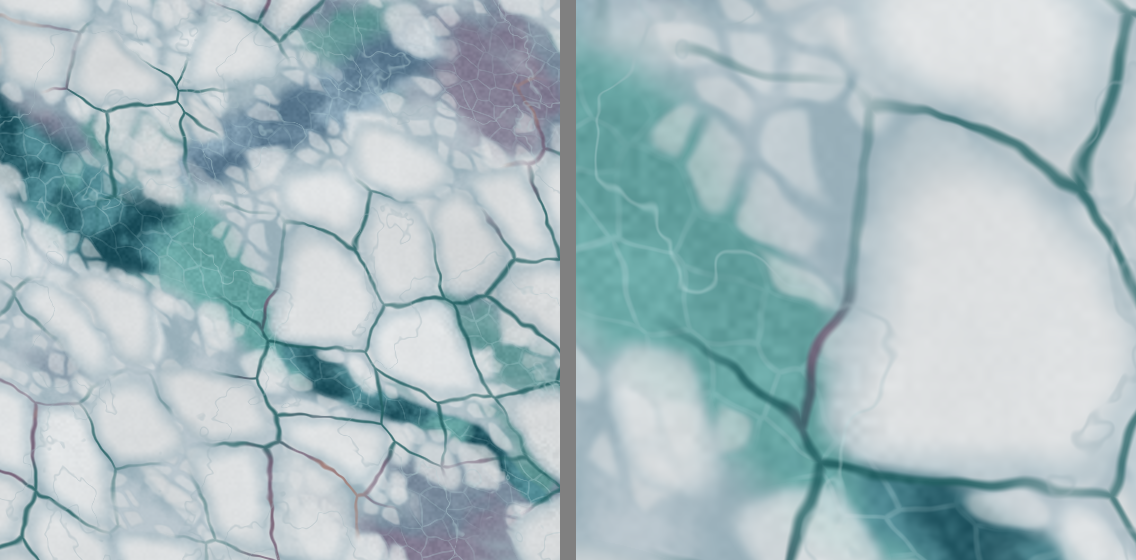
Left: the whole. Right: its middle third, enlarged.
Give the GLSL for this texture, as a three.js fragment shader.

```glsl
// Polished marble: rounded white stones of three sizes set in blue-grey matrix.
// A teal seam falls across the slab, a blue band rises above it, and thin veins
// follow the stone borders. Smoothed Voronoi cells give stones, fbm the tints.
varying vec2 vUv;

float hash(vec2 p) {
  return fract(sin(dot(p, vec2(127.1, 311.7))) * 43758.5453);
}

vec2 hash2(vec2 p) {
  return vec2(hash(p), hash(p + 37.3));
}

float noise(vec2 p) {
  vec2 i = floor(p), f = fract(p);
  f = f * f * (3.0 - 2.0 * f);
  return mix(mix(hash(i), hash(i + vec2(1.0, 0.0)), f.x),
             mix(hash(i + vec2(0.0, 1.0)), hash(i + 1.0), f.x), f.y);
}

float fbm(vec2 p) {
  float sum = 0.0, amp = 0.5;
  for (int i = 0; i < 5; i++) {
    sum += amp * noise(p);
    p = mat2(1.6, 1.2, -1.2, 1.6) * p + 7.7;
    amp *= 0.5;
  }
  return sum / 0.97;
}

// Strength of the matrix: x teal seam, y blue band, z scattered drifts
vec3 seams(vec2 p) {
  float bend = 0.76 - 0.68 * p.x - 0.03 * sin(13.0 * p.x);
  float d = (p.y - bend) / mix(0.085, 0.024, smoothstep(0.3, 0.75, p.x));
  float b = (p.y - 0.5 - 0.55 * p.x) / 0.06;
  float reach = smoothstep(0.25, 0.4, p.x) * (1.0 - smoothstep(0.66, 0.86, p.x));
  vec2 flow = vec2(dot(p, vec2(0.93, -0.37)) * 3.0, dot(p, vec2(0.37, 0.93)) * 6.5);
  return vec3(exp(-d * d), exp(-b * b) * reach,
              0.85 * smoothstep(0.5, 0.74, fbm(flow + 3.1)));
}

float strongest(vec3 s) {
  return max(s.x, max(s.y, s.z));
}

// Cell borders: x rounded distance, y sharp distance, zw cell centre
vec4 stones(vec2 p) {
  vec2 base = floor(p), f = fract(p), nearCell, nearVec;
  float best = 8.0;
  for (int y = -1; y <= 1; y++)
  for (int x = -1; x <= 1; x++) {
    vec2 g = vec2(float(x), float(y));
    vec2 r = g + 0.1 + 0.8 * hash2(base + g) - f;
    if (dot(r, r) < best) { best = dot(r, r); nearCell = g; nearVec = r; }
  }
  float total = 0.0, sharp = 8.0;
  for (int y = -2; y <= 2; y++)
  for (int x = -2; x <= 2; x++) {
    vec2 g = nearCell + vec2(float(x), float(y));
    vec2 r = g + 0.1 + 0.8 * hash2(base + g) - f;
    vec2 apart = r - nearVec;
    if (dot(apart, apart) > 0.0001) {
      float d = dot(0.5 * (r + nearVec), normalize(apart));
      total += exp(-14.0 * d);
      sharp = min(sharp, d);
    }
  }
  return vec4(-log(total) / 14.0, sharp, p + nearVec);
}

void main() {
  vec2 p = vUv;
  vec2 q = p + 0.07 * (vec2(fbm(p * 5.0), fbm(p * 5.0 + 19.0)) - 0.5)
             + 0.006 * (vec2(noise(p * 45.0), noise(p * 45.0 + 8.0)) - 0.5);
  vec3 s = seams(q);
  float depth = strongest(s);
  float mottle = fbm(q * 16.0 + 5.0);
  float tint = fbm(q * 3.5 + 41.0);

  // Matrix colours
  vec3 teal = mix(vec3(0.10, 0.30, 0.35), vec3(0.32, 0.55, 0.59), smoothstep(0.3, 0.7, mottle));
  teal = mix(teal, vec3(0.45, 0.70, 0.68), 0.8 * smoothstep(0.52, 0.62, fbm(q * 5.0 + 13.0)));
  vec3 blue = mix(vec3(0.34, 0.46, 0.55), vec3(0.57, 0.68, 0.75), smoothstep(0.3, 0.7, mottle));
  vec3 drift = mix(vec3(0.30, 0.55, 0.54), vec3(0.43, 0.50, 0.58), smoothstep(0.4, 0.5, tint));
  drift = mix(drift, vec3(0.47, 0.43, 0.53), smoothstep(0.55, 0.65, tint));
  vec3 col = mix(vec3(0.60, 0.69, 0.73), vec3(0.73, 0.78, 0.81), smoothstep(0.3, 0.7, mottle));
  col = mix(col, drift, s.z);
  col = mix(col, blue, smoothstep(0.1, 0.7, s.y));
  col = mix(col, teal, smoothstep(0.1, 0.6, s.x));

  // Stones, from small to large; seams push the larger ones out
  vec4 cell;
  for (int i = 0; i < 3; i++) {
    float size = float(i) * 0.5;
    float scale = 30.0 * pow(0.235, size);
    cell = stones(vec2(q.x * 0.88, q.y + 0.3 * q.x) * scale + size * 17.0);
    vec2 centre = (cell.zw - size * 17.0) / scale;
    centre.x /= 0.88;
    centre.y -= 0.3 * centre.x;
    float limit = mix(0.62, 0.34, size);
    float present = 1.0 - smoothstep(limit - 0.08, limit + 0.08, strongest(seams(centre)));
    present *= step(hash(floor(cell.zw) + 5.5), mix(0.6, 0.82, size));
    float mask = present * smoothstep(-0.03, mix(0.16, 0.08, size), cell.x);
    vec3 stone = mix(vec3(0.69, 0.76, 0.79), vec3(0.87, 0.88, 0.885), smoothstep(-0.02, 0.22, cell.x));
    stone += 0.07 * (fbm(q * 9.0 + 27.0) - 0.5) + 0.04 * (hash(floor(cell.zw)) - 0.6);
    col = mix(col, stone, mask * mix(0.55, 0.96, size));
    // White crackle in the dark matrix
    if (i == 0) {
      float crack = 1.0 - smoothstep(0.015, 0.07, cell.y);
      col = mix(col, vec3(0.70, 0.82, 0.84), 0.4 * crack * smoothstep(0.4, 0.8, depth) * mottle);
    }
  }

  // Coloured veins along the borders of the large stones
  vec3 veinTint = mix(vec3(0.14, 0.38, 0.39), vec3(0.42, 0.33, 0.43), smoothstep(0.48, 0.56, tint));
  veinTint = mix(veinTint, vec3(0.66, 0.49, 0.44), smoothstep(0.6, 0.68, tint));
  float vein = 1.0 - smoothstep(0.004, 0.012 + 0.045 * mottle, cell.y);
  col = mix(col, veinTint, 0.85 * vein * smoothstep(0.42, 0.66, fbm(q * 4.0 + 63.0)));

  // Fine hairlines, cloudy shade and mineral grain
  float hair = 1.0 - smoothstep(0.0, 0.012, abs(fbm(q * 7.0 + 77.0) - 0.5));
  col = mix(col, mix(vec3(0.62, 0.70, 0.73), vec3(0.74, 0.85, 0.86), depth), 0.35 * hair);
  col += 0.05 * (noise(p * 190.0) - 0.5) * (0.3 + depth);
  gl_FragColor = vec4(col, 1.0);
}
```
